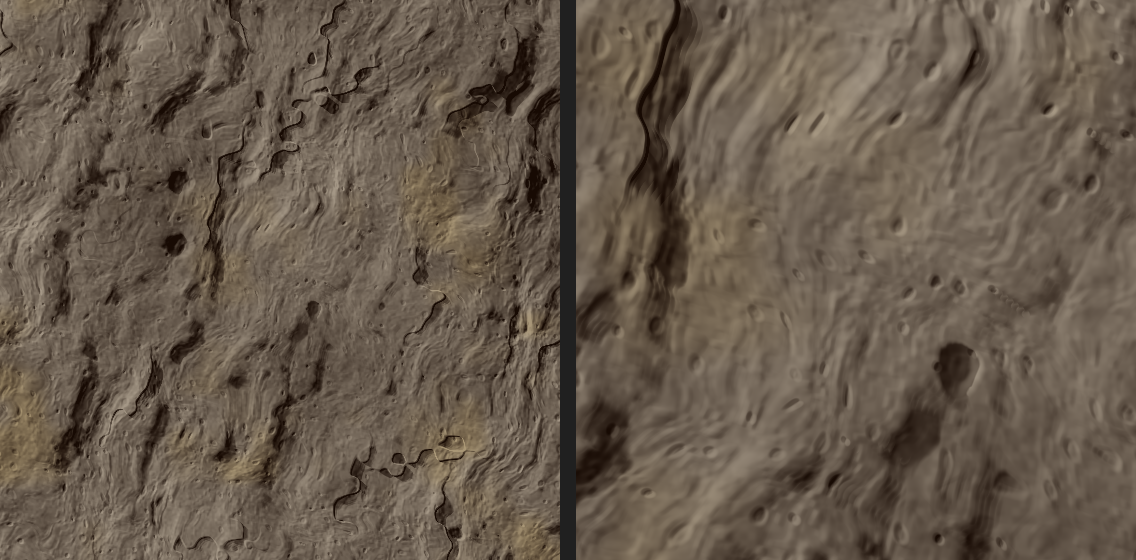
Left: the whole. Right: its middle third, enlarged.
Write a three.js fragment shader that draws this texture.

```glsl
varying vec2 vUv;

#define SHADE_COLOR vec3(0.13, 0.08, 0.05)
#define LIT_COLOR vec3(0.54, 0.49, 0.43)
#define BUFF_TINT vec3(1.04, 1.0, 0.86)
#define BASE_TONE 0.68
#define RELIEF_GAIN 0.22
#define LEDGE_HEIGHT 0.024
#define LIGHT_SLOPE 0.8
#define SHADOW_DEPTH 0.42
#define LIGHT_TRAVEL vec2(0.8, -0.6)
#define LEAN vec2(0.3, 0.954)

float hash(vec2 p) {
  vec3 q = fract(p.xyx * 0.1031);
  q += dot(q, q.yzx + 33.33);
  return fract((q.x + q.y) * q.z);
}

float noise(vec2 p) {
  vec2 i = floor(p), f = fract(p);
  f = f * f * f * (f * (f * 6.0 - 15.0) + 10.0);
  return mix(mix(hash(i), hash(i + vec2(1.0, 0.0)), f.x),
             mix(hash(i + vec2(0.0, 1.0)), hash(i + 1.0), f.x), f.y);
}

// One rounded pit in some of the cells
float pits(vec2 p, float density) {
  vec2 cell = floor(p);
  vec2 center = 0.35 + 0.3 * vec2(hash(cell + 3.7), hash(cell + 9.1));
  float radius = mix(0.12, 0.34, hash(cell + 17.3));
  float present = step(hash(cell + 29.9), density);
  float d = length(fract(p) - center);
  return present * smoothstep(radius, radius * 0.45, d);
}

// Slabs that rise gently, then break off on the side away from the light
float ledges(vec2 p, vec2 along, float count, float rarity, float wobble) {
  float u = dot(p, vec2(along.y, -along.x)) * count + wobble + 20.0;
  float slab = floor(u), f = fract(u);
  float presence = noise(vec2(slab * 7.3, dot(p, along) * 5.5 + slab * 3.1 + 40.0));
  return f * smoothstep(1.0, 0.975, f) * smoothstep(rarity, 0.95, presence);
}

float height(vec2 p) {
  vec2 warp = vec2(noise(p * 9.0 + 5.0), noise(p * 9.0 + 47.0)) - 0.5;
  vec2 fineWarp = vec2(noise(p * 38.0 + 11.0), noise(p * 38.0 + 83.0)) - 0.5;
  vec2 q = p + 0.05 * warp + 0.012 * fineWarp;

  // Leaning ridges, less stretched in the finer layers
  vec2 s = vec2(dot(q, vec2(LEAN.y, -LEAN.x)) * 6.0, dot(q, LEAN) * 2.2) + 30.0;
  float h = 0.0, amp = 0.1;
  for (int i = 0; i < 6; i++) {
    float n = noise(s);
    h += amp * (n + 0.6 * abs(n - 0.5));
    s = s * vec2(2.03, 2.35) + vec2(17.1, 9.7);
    amp *= 0.53;
  }

  float wobble = 0.35 * warp.x + 0.3 * fineWarp.y;
  h += LEDGE_HEIGHT * ledges(q, LEAN, 7.0, 0.52, wobble);
  h += LEDGE_HEIGHT * ledges(q, vec2(0.87, 0.5), 5.0, 0.62, wobble * 1.4);
  h -= 0.03 * pits(q * 8.0 + 13.0, 0.16);
  h -= 0.007 * pits(q * vec2(48.0, 36.0) + 60.0, 0.4);
  return h;
}

void main() {
  vec2 p = vUv;
  float h = height(p);

  // Slope seen by the low side light
  vec2 reach = LIGHT_TRAVEL * 0.0015;
  float slope = (height(p + reach) - height(p - reach)) / 0.003;
  slope /= 1.0 + 0.22 * abs(slope);

  // Cast shadows, found by stepping back toward the light
  float blocked = 0.0;
  for (int i = 1; i <= 6; i++) {
    float t = float(i) * 0.004;
    blocked = max(blocked, height(p - LIGHT_TRAVEL * t) - h - LIGHT_SLOPE * t);
  }
  float shadow = smoothstep(0.0, 0.011, blocked);

  // Smooth and rough areas, broad stains and fine grain
  float roughness = mix(0.65, 1.35, noise(p * 4.5 + 71.0));
  float stain = 0.24 * (noise(p * 3.2 + 22.0) - 0.5) + 0.18 * (noise(p * 15.0 + 8.0) - 0.5);
  float grain = 0.14 * (noise(p * 210.0 + 4.0) - 0.5);
  float buff = smoothstep(0.55, 0.9, noise(p * 5.0 + 91.0) * 0.7 + noise(p * 19.0 + 33.0) * 0.3);

  float tone = BASE_TONE + RELIEF_GAIN * roughness * slope + stain + grain + 0.12 * buff;
  tone -= SHADOW_DEPTH * shadow;
  tone = clamp(tone, -0.1, 1.25);

  vec3 color = mix(SHADE_COLOR, LIT_COLOR, tone);
  color *= mix(vec3(1.0), BUFF_TINT, buff);
  gl_FragColor = vec4(color, 1.0);
}
```
